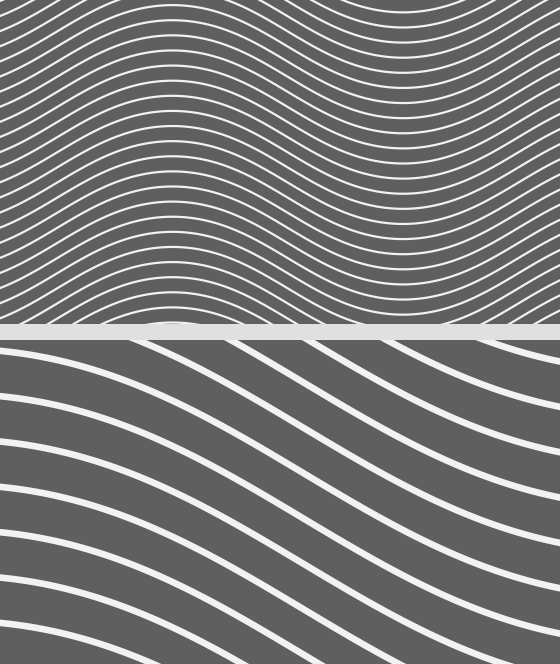
Top, the full canvas; bottom, a detail of the centre.
Reproduce this pattern procedurally as a WebGL 2 fragment shader.

```glsl
#version 300 es
precision highp float;
// Parallel pale wave lines on dark grey: one wave profile, stacked evenly
// down the canvas. The vertical offset to the nearest line is divided by
// the slope length, so that the stroke keeps an even width along the wave.

uniform vec2 u_resolution;
out vec4 fragColor;

// Height (x) and slope (y) of the wave; a slight third harmonic
// rounds the crests and steepens the flanks.
vec2 wave(float x) {
    float frequency = 6.2831853 / 1.4234;
    float phase = (x - 0.5322) * frequency;
    float height = 1.015 * cos(phase) - 0.015 * cos(3.0 * phase);
    float slope = -1.015 * sin(phase) + 0.045 * sin(3.0 * phase);
    return 0.1278 * vec2(height, slope * frequency);
}

void main() {
    // Canvas heights as the unit, origin at the lower left
    vec2 p = gl_FragCoord.xy / u_resolution.y;
    float pixel = 1.0 / u_resolution.y;

    // Distance to the nearest line of the stack
    vec2 w = wave(p.x);
    float spacing = 0.04665;
    float topCrest = 0.9842;
    float offset = p.y - w.x - (topCrest - 0.1278);
    float nearest = abs(fract(offset / spacing + 0.5) - 0.5) * spacing;
    float dist = nearest / sqrt(1.0 + w.y * w.y);

    // Stroke with an edge one pixel soft
    float stroke = clamp(0.5 + (0.0034 - dist) / pixel, 0.0, 1.0);

    vec3 darkGrey = vec3(0.373);
    vec3 paleGrey = vec3(0.95);
    fragColor = vec4(mix(darkGrey, paleGrey, stroke), 1.0);
}
```
